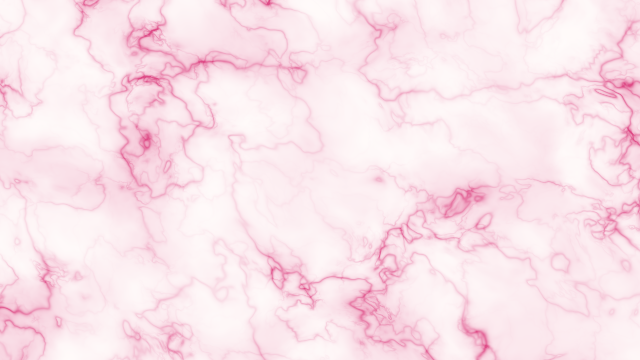
Write a WebGL 2 fragment shader that draws this texture.

```glsl
#version 300 es
precision highp float;

uniform vec2 u_resolution;
out vec4 fragColor;

const vec3 WHITE = vec3(1.0, 0.987, 0.982);
const vec3 ROSE = vec3(0.87, 0.30, 0.53);

// Random gradient in [-1, 1] for a lattice cell
vec2 hashGradient(vec2 cell) {
    vec3 h = fract(vec3(cell.xyx) * vec3(0.1031, 0.1030, 0.0973));
    h += dot(h, h.yzx + 33.33);
    return fract((h.xx + h.yz) * h.zy) * 2.0 - 1.0;
}

float gradientNoise(vec2 p) {
    vec2 cell = floor(p);
    vec2 f = fract(p);
    vec2 blend = f * f * f * (f * (f * 6.0 - 15.0) + 10.0);
    float a = dot(hashGradient(cell), f);
    float b = dot(hashGradient(cell + vec2(1, 0)), f - vec2(1, 0));
    float c = dot(hashGradient(cell + vec2(0, 1)), f - vec2(0, 1));
    float d = dot(hashGradient(cell + vec2(1, 1)), f - vec2(1, 1));
    return mix(mix(a, b, blend.x), mix(c, d, blend.x), blend.y);
}

// Sum of octaves, each doubled in frequency and rotated
float fbm(vec2 p, int octaves) {
    const mat2 turn = mat2(1.6, 1.2, -1.2, 1.6);
    float sum = 0.0;
    float amplitude = 1.0;
    for (int i = 0; i < octaves; i++) {
        sum += amplitude * gradientNoise(p);
        p = turn * p + vec2(7.3, 3.1);
        amplitude *= 0.5;
    }
    return sum;
}

// Veins along the zero contour: x = thin core, y = soft halo
vec2 veins(vec2 p, float scale, float width) {
    vec2 q = p * scale;
    float e = 0.002 * scale;
    float n = fbm(q, 5);
    vec2 slope = vec2(fbm(q + vec2(e, 0), 5), fbm(q + vec2(0, e), 5)) - n;
    float dist = abs(n) / (max(length(slope) / e, 0.9) * scale);
    float ratio = dist / width;
    return vec2(1.0 / (1.0 + ratio * ratio), exp(-9.0 * abs(n)));
}

// Stretch the pattern slightly along a falling diagonal
vec2 slant(vec2 p) {
    return vec2(dot(p, vec2(0.87, -0.50)) * 0.88, dot(p, vec2(0.50, 0.87)) * 1.08);
}

vec2 warp(vec2 p, float scale, float amount) {
    vec2 q = p * scale;
    return p + amount * vec2(fbm(q + 11.7, 4), fbm(q + vec2(41.2, 27.9), 4));
}

float marbleTone(vec2 p) {
    vec2 q = warp(slant(p), 3.2, 0.07);

    // Uneven strength gathers the veins into clusters
    float region = smoothstep(-0.26, 0.32, fbm(q * 3.0 + 63.4, 2));
    float patchy = smoothstep(-0.30, 0.30, gradientNoise(q * 9.0 + 19.6));
    float strength = region * mix(0.4, 1.0, patchy);

    vec2 major = veins(q + vec2(3.7, 8.2), 2.7, 0.0034);
    vec2 minor = veins(q + vec2(15.1, 5.4), 4.8, 0.0029);
    vec2 fine = veins(q + vec2(9.6, 22.3), 8.0, 0.0026);

    // Cloudy base with pale patches away from the clusters
    float cloud = smoothstep(-0.36, 0.42, fbm(q * 3.6 + 87.3, 4));
    float tone = 0.12 * cloud * mix(0.65, 1.2, region);

    // The finest veins stay close to the major ones
    float nearMajor = region * smoothstep(0.05, 0.6, major.y);
    tone += major.y * mix(0.05, 0.19, strength);
    tone += minor.y * mix(0.02, 0.12, strength);
    tone += major.x * mix(0.12, 0.58, strength);
    tone += minor.x * mix(0.04, 0.38, strength * region);
    tone += fine.x * mix(0.01, 0.34, nearMajor * patchy);
    return min(tone, 1.0);
}

void main() {
    vec2 p = gl_FragCoord.xy / u_resolution.y;
    fragColor = vec4(mix(WHITE, ROSE, marbleTone(p)), 1.0);
}
```
